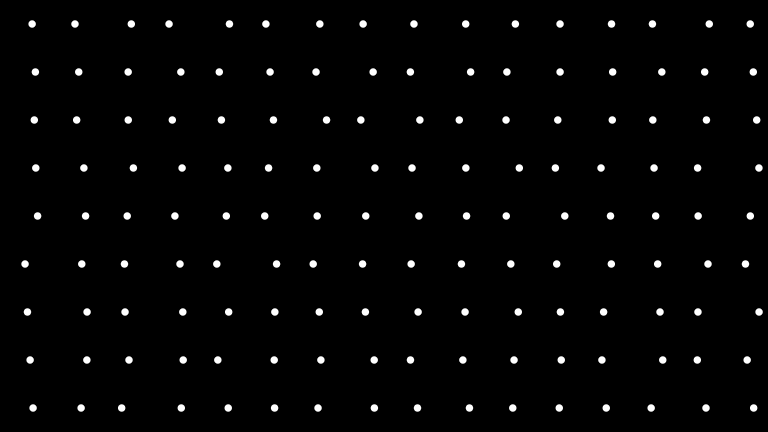
This pattern is drawn by a WebGL 1 fragment shader. Its source:

```glsl
precision highp float;
// Rows of small white dots on black, each dot shifted sideways by a random amount.

uniform vec2 u_resolution;

#define ROWS 9.0
#define DOT_RADIUS 0.077
#define SHIFT_MIN 0.015
#define SHIFT_MAX 0.32
#define SEED 3.7
#define BACKGROUND vec3(0.0)
#define DOT_COLOR vec3(1.0)

// Sine-free hash: cell index to 0..1
float hash(vec2 cell) {
  vec3 p = fract(vec3(cell.xyx) * 0.1031 + SEED * 0.0973);
  p += dot(p, p.yzx + 33.33);
  return fract((p.x + p.y) * p.z);
}

void main() {
  // Square cells, sized from the canvas height
  float pixel = ROWS / u_resolution.y;
  vec2 grid = gl_FragCoord.xy * pixel;
  vec2 cell = floor(grid);
  vec2 local = fract(grid) - 0.5;

  // Each dot keeps its row height and drifts right of the cell center
  float shift = mix(SHIFT_MIN, SHIFT_MAX, hash(cell));
  float dist = length(local - vec2(shift, 0.0)) - DOT_RADIUS;

  // One-pixel soft edge
  float coverage = clamp(0.5 - dist / pixel, 0.0, 1.0);
  gl_FragColor = vec4(mix(BACKGROUND, DOT_COLOR, coverage), 1.0);
}
```
